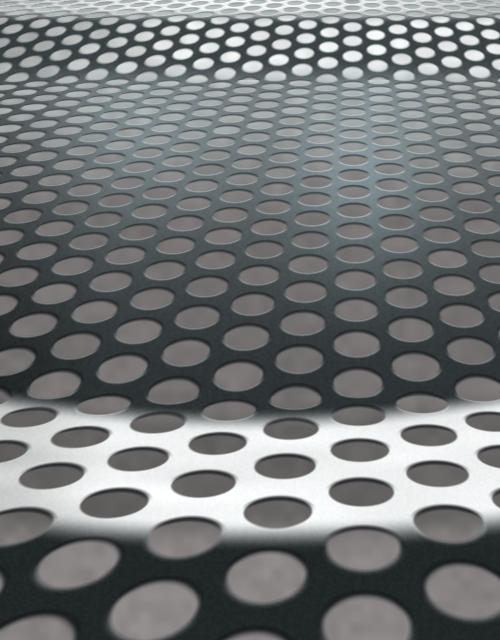
Write a WebGL 1 fragment shader that draws this texture.

```glsl
precision highp float;

uniform vec2 u_resolution;

const vec2 HOLE_RADIUS = vec2(0.405, 0.355); // in column and row spacings
const float BAND_SQUASH = 0.86;
const float ROW_SHEAR = 0.09;
const float ROW_PHASE = -0.35;
const float LIP_DEPTH = 0.15;
const float RIM_WIDTH = 0.10;
const float FAR_SPACING = 0.037;
const float GRAIN = 0.025;
const vec3 STEEL_DARK = vec3(0.13, 0.15, 0.155);
const vec3 STEEL_MID = vec3(0.43, 0.46, 0.47);
const vec3 STEEL_BRIGHT = vec3(0.94, 0.95, 0.95);
const vec3 SHEEN = vec3(0.15, 0.18, 0.19);
const vec3 BACKDROP = vec3(0.47, 0.455, 0.455);
const vec3 BACKDROP_FAR = vec3(0.70, 0.73, 0.73);
const vec3 LIP = vec3(0.14, 0.15, 0.16);

float hash(vec2 p) {
  return fract(sin(dot(p, vec2(127.1, 311.7))) * 43758.5453);
}

float noise(vec2 p) {
  vec2 i = floor(p), f = fract(p);
  f = f * f * (3.0 - 2.0 * f);
  return mix(mix(hash(i), hash(i + vec2(1.0, 0.0)), f.x),
             mix(hash(i + vec2(0.0, 1.0)), hash(i + 1.0), f.x), f.y);
}

// Add one flat face in perspective; sheet.x is column spacing, sheet.y row count.
void addFace(inout vec2 sheet, float t, float t0, float t1, float s0, float s1, float rows) {
  float f = clamp((t - t0) / (t1 - t0), 0.0, 1.0);
  sheet += vec2((s1 - s0) * f, rows * f * s1 / mix(s0, s1, f));
}

// The bent sheet, from the far edge (t = 0) to the near edge (t = 1).
vec2 bentSheet(float t) {
  vec2 sheet = vec2(FAR_SPACING, ROW_PHASE);
  addFace(sheet, t, 0.0, 0.029, FAR_SPACING, 0.044, 2.75);
  addFace(sheet, t, 0.029, 0.124, 0.044, 0.0517, 4.0);
  addFace(sheet, t, 0.124, 0.618, 0.0517, 0.1235, 16.9);
  addFace(sheet, t, 0.618, 0.82, 0.1235, 0.1733, 3.36);
  addFace(sheet, t, 0.82, 1.0, 0.1733, 0.225, 1.5);
  return sheet;
}

float glow(vec2 p, vec2 center, vec2 size) {
  vec2 d = (p - center) / size;
  return exp(-dot(d, d));
}

void main() {
  vec2 p = gl_FragCoord.xy / u_resolution;
  p.y = 1.0 - p.y;
  float t = p.y;
  float arch = 4.0 * p.x * (1.0 - p.x);

  // Staggered lattice of holes
  vec2 sheet = bentSheet(t);
  float u = (p.x - 0.705 - 0.03 * t * t) / sheet.x;
  float column = floor(u + 0.5);
  float v = sheet.y - 0.5 * mod(column, 2.0) - ROW_SHEAR * column;
  float row = floor(v + 0.5);
  vec2 cell = vec2(column, row);

  // Lighting zones
  float bandTop = 0.622 + 0.034 * arch;
  float bandEnd = 0.815 + 0.022 * arch;
  float band = smoothstep(bandTop - 0.018, bandTop + 0.02, t)
             * (1.0 - smoothstep(bandEnd - 0.025, bandEnd + 0.025, t));
  float near = smoothstep(0.80, 0.87, t);
  float farSlope = smoothstep(0.018, 0.04, t) * (1.0 - smoothstep(0.09, 0.145, t));
  float farEdge = 1.0 - smoothstep(0.012, 0.034, t);

  // Elliptical hole with a pixel-sized edge and soft focus at both ends
  vec2 radius = HOLE_RADIUS * vec2(1.0, mix(1.0, BAND_SQUASH, band));
  vec2 q = vec2(u - column, v - row) / radius;
  float r = length(q);
  vec2 perPixel = vec2(1.0 / (sheet.x * u_resolution.x),
                       bentSheet(t + 1.0 / u_resolution.y).y - sheet.y);
  float pixel = length(q / max(r, 0.001) * perPixel / radius);
  float soft = pixel + 0.025 + 0.05 * near + 0.06 * (1.0 - smoothstep(0.0, 0.3, t));
  float hole = 1.0 - smoothstep(1.0 - soft, 1.0 + soft, r);

  // Steel surface
  vec3 steel = mix(STEEL_MID, STEEL_DARK, smoothstep(0.10, 0.64, t) * 0.85);
  steel += SHEEN * glow(p, vec2(0.72, 0.26), vec2(0.15, 0.16));
  steel += SHEEN * 0.6 * glow(p, vec2(0.30, 0.22), vec2(0.20, 0.12));
  steel *= 1.0 - 0.25 * smoothstep(0.25, 0.0, p.x);
  steel = mix(steel, STEEL_DARK * 1.5, farSlope * 0.85);
  steel = mix(steel, STEEL_DARK, near);
  float polish = 0.82 + 0.18 * smoothstep(0.0, 0.25, p.x);
  polish -= 0.10 * noise(p * vec2(5.0, 35.0));
  steel = mix(steel, STEEL_BRIGHT * (polish + 0.07), band);
  steel = mix(steel, STEEL_BRIGHT * (0.75 + 0.25 * arch), farEdge);
  steel += GRAIN * (noise(p * vec2(200.0, 256.0)) - 0.5);

  // Rim: shadow above, thin light below
  float ring = smoothstep(1.0 - soft, 1.0, r)
             * (1.0 - smoothstep(1.0 + RIM_WIDTH - soft, 1.0 + RIM_WIDTH + soft, r));
  float below = smoothstep(0.0, 0.7, q.y);
  float above = smoothstep(0.0, 0.7, -q.y);
  steel += ring * below * (1.0 - band) * mix(0.30, 0.14, near);
  steel *= 1.0 - 0.35 * ring * above;

  // View through the holes, with the shaded wall of the sheet
  vec3 view = mix(BACKDROP_FAR, BACKDROP, smoothstep(0.10, 0.36, t));
  view = mix(view, STEEL_BRIGHT * (0.72 + 0.28 * smoothstep(0.0, 0.45, p.x)), farSlope);
  view = mix(view, BACKDROP * 0.85, band);
  view = mix(view, BACKDROP * 1.15, near);
  view *= 0.95 + 0.08 * hash(cell) + 0.10 * (noise(p * vec2(45.0, 58.0)) - 0.5);
  float depth = LIP_DEPTH * (1.0 + 0.7 * band - 0.4 * near);
  float wall = smoothstep(1.0 - soft * 1.5, 1.0 + soft * 1.5, length(q - vec2(0.0, depth)));
  view = mix(view, LIP, wall * above * mix(0.9, 0.35, max(farSlope, farEdge)));

  gl_FragColor = vec4(clamp(mix(steel, view, hole), 0.0, 1.0), 1.0);
}
```
